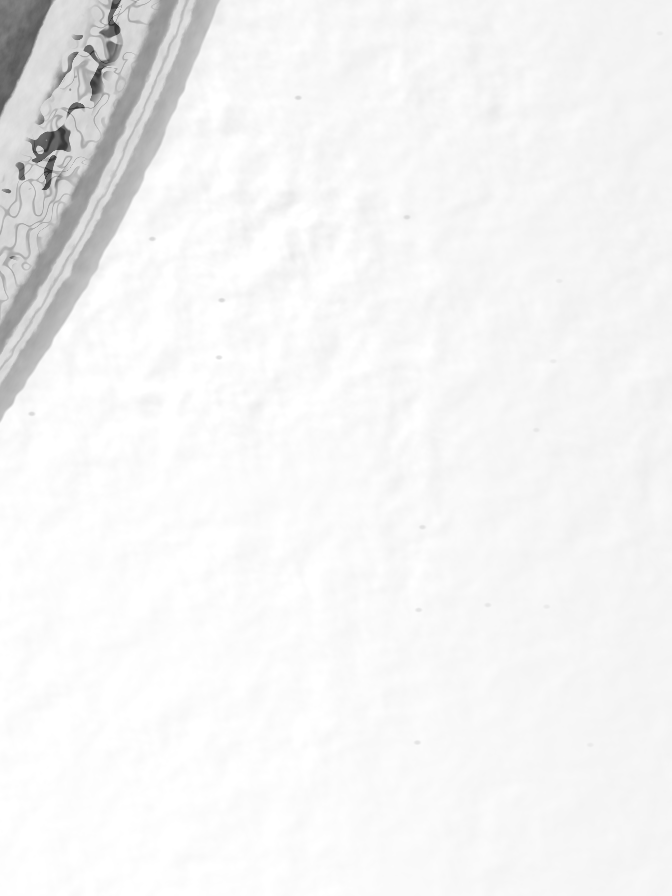
A WebGL 1 fragment shader for this texture:

```glsl
precision highp float;
// Grey banded rim of a large disc crossing the corner of a softly embossed white surface.
uniform vec2 u_resolution;

float hash(vec2 p) {
  vec3 q = fract(vec3(p.xyx) * 0.1031);
  q += dot(q, q.yzx + 33.33);
  return fract((q.x + q.y) * q.z);
}

float noise(vec2 p) {
  vec2 i = floor(p), f = fract(p);
  f = f * f * (3.0 - 2.0 * f);
  return mix(mix(hash(i), hash(i + vec2(1.0, 0.0)), f.x),
             mix(hash(i + vec2(0.0, 1.0)), hash(i + 1.0), f.x), f.y);
}

float fbm(vec2 p) {
  float sum = 0.0, amp = 0.5;
  for (int i = 0; i < 4; i++) {
    sum += amp * noise(p);
    p = mat2(1.6, 1.2, -1.2, 1.6) * p + 7.3;
    amp *= 0.5;
  }
  return sum;
}

float height(vec2 p) {
  // Bumps stretched along the rising diagonal
  vec2 q = mat2(0.8, -0.6, 0.6, 0.8) * p * vec2(1.0, 0.85);
  q += 0.012 * vec2(noise(p * 19.0), noise(p * 19.0 + 40.0));
  return fbm(q * vec2(30.0, 36.0) + 60.0);
}

float band(float x, float from, float to, float soft) {
  return smoothstep(from - soft, from + soft, x) * (1.0 - smoothstep(to - soft, to + soft, x));
}

float specks(vec2 p) {
  vec2 cell = floor(p * 14.0);
  vec2 center = 0.2 + 0.6 * vec2(hash(cell + 3.0), hash(cell + 17.0));
  vec2 r = (fract(p * 14.0) - center) * vec2(0.8, 1.2);
  return step(0.86, hash(cell + 51.0)) * (1.0 - smoothstep(0.015, 0.06, length(r)));
}

float paper(vec2 p) {
  // Broad light, brightest at lower left
  float tone = 0.988 - 0.034 * smoothstep(0.15, 0.8, p.x) + 0.008 * (1.0 - p.y);
  tone -= 0.012 * smoothstep(0.6, 1.0, p.y) * (1.0 - smoothstep(0.2, 0.6, p.x));
  // Emboss lit from the upper left
  float relief = height(p + vec2(0.004, -0.003)) - height(p - vec2(0.004, -0.003));
  float strength = mix(0.05, 0.12, smoothstep(0.1, 0.75, p.y))
                 * mix(1.0, 0.55, smoothstep(0.3, 0.75, p.x));
  tone += strength * relief * (0.5 + noise(p * 11.0));
  return tone - 0.13 * specks(p) * (1.0 - 0.7 * smoothstep(0.25, 0.7, p.x));
}

float rim(float depth, float along) {
  vec2 q = vec2(along, depth);
  float grain = fbm(q * vec2(70.0, 130.0)) - 0.47;
  float d = depth + 0.007 * grain;

  // Outer grey edge, pale groove, dark inner line
  float tone = mix(0.76, 0.69, smoothstep(0.0, 0.018, d));
  tone = mix(tone, 0.86, band(d, 0.024, 0.043, 0.002));
  tone -= 0.13 * band(d, 0.031, 0.034, 0.0015);
  tone = mix(tone, 0.6, band(d, 0.044, 0.062, 0.003));
  tone = mix(tone, 0.84, smoothstep(0.060, 0.069, d));
  tone += 0.10 * grain;

  // Squiggled relief and scattered dark marks on the broad pale band
  float squiggle = noise(q * vec2(75.0, 110.0) + 3.0 * noise(q * 45.0));
  float ridge = 1.0 - smoothstep(0.02, 0.13, abs(squiggle - 0.5));
  tone -= 0.17 * ridge * band(d, 0.068, 0.125, 0.012);
  float marks = smoothstep(0.62, 0.72, noise(q * vec2(55.0, 95.0) + 2.0 * noise(q * 60.0) + 13.0));
  tone -= 0.45 * marks * band(d, 0.087, 0.133, 0.009);
  tone = mix(tone, 0.87 + 0.08 * grain, band(d, 0.14, 0.172, 0.006));

  // Dark interior with a deeper border
  float inner = mix(0.38, 0.49, smoothstep(0.178, 0.215, d)) + 0.15 * grain;
  return mix(tone, inner, smoothstep(0.171, 0.176, d));
}

void main() {
  vec2 p = gl_FragCoord.xy / u_resolution.y;
  vec2 fromCenter = p - vec2(-1.637, 1.678);
  float depth = 2.0 - length(fromCenter);
  float along = 2.0 * atan(fromCenter.y, fromCenter.x) + 4.0;

  float wobble = 0.003 * (noise(vec2(along * 90.0, 5.0)) - 0.5);
  float tone = paper(p);
  tone -= 0.02 * smoothstep(-0.02, 0.0, depth);
  tone = mix(tone, rim(depth, along), smoothstep(-0.0015, 0.002, depth + wobble));
  gl_FragColor = vec4(vec3(clamp(tone, 0.0, 1.0)), 1.0);
}
```
